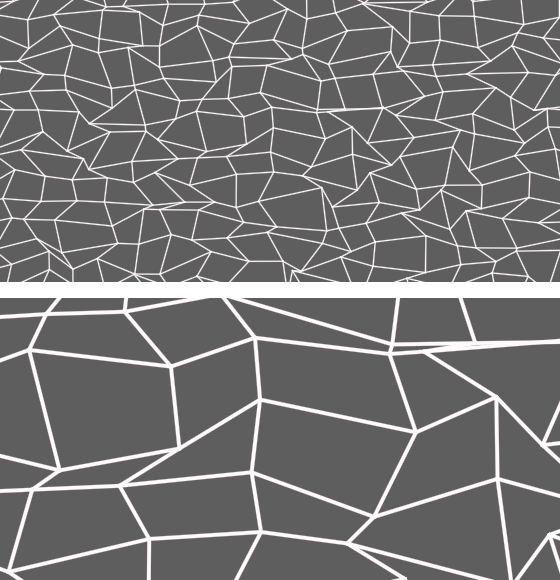
Top: the whole. Bottom: its middle third, enlarged.
Give the GLSL for this pattern, as a Shadertoy shader.

```glsl
// Irregular white wire mesh on a flat grey ground.
// The corners of a wide, low grid are shifted at random and joined to their
// right and upper neighbours by thin straight lines, which sometimes cross.

#define CELL_SIZE   vec2(0.122, 0.0725)  // grid cell, in canvas heights
#define JITTER      vec2(0.50, 0.62)     // largest corner shift, in cells
#define LINE_WIDTH  0.00465              // in canvas heights
#define EDGE_BLUR   1.2                  // width of the soft edge, in pixels
#define GROUND      vec3(0.37, 0.37, 0.37)
#define LINE_COLOR  vec3(1.0, 0.975, 0.985)

vec2 hash22(vec2 p) {
    vec2 q = vec2(dot(p, vec2(127.1, 311.7)), dot(p, vec2(269.5, 183.3)));
    return fract(sin(q) * 43758.5453);
}

// Shifted grid corner, in canvas heights
vec2 corner(vec2 id) {
    return (id + (2.0 * hash22(id + 17.0) - 1.0) * JITTER) * CELL_SIZE;
}

float segmentDistance(vec2 p, vec2 a, vec2 b) {
    vec2 ap = p - a, ab = b - a;
    float t = clamp(dot(ap, ab) / max(dot(ab, ab), 1e-8), 0.0, 1.0);
    return length(ap - ab * t);
}

// Share of the pixel covered by the line from a to b
float lineCoverage(vec2 p, vec2 a, vec2 b) {
    float blur = EDGE_BLUR / iResolution.y;
    float inside = 0.5 * LINE_WIDTH - segmentDistance(p, a, b);
    return clamp(inside / blur + 0.5, 0.0, 1.0);
}

void mainImage(out vec4 fragColor, in vec2 fragCoord) {
    vec2 p = fragCoord / iResolution.y;
    vec2 cell = floor(p / CELL_SIZE);

    // Each corner owns the lines to its right and upper neighbours
    float uncovered = 1.0;
    for (int j = -1; j <= 1; j++) {
        for (int i = -1; i <= 1; i++) {
            vec2 id = cell + vec2(i, j);
            vec2 here = corner(id);
            uncovered *= 1.0 - lineCoverage(p, here, corner(id + vec2(1.0, 0.0)));
            uncovered *= 1.0 - lineCoverage(p, here, corner(id + vec2(0.0, 1.0)));
        }
    }

    fragColor = vec4(mix(LINE_COLOR, GROUND, uncovered), 1.0);
}
```
